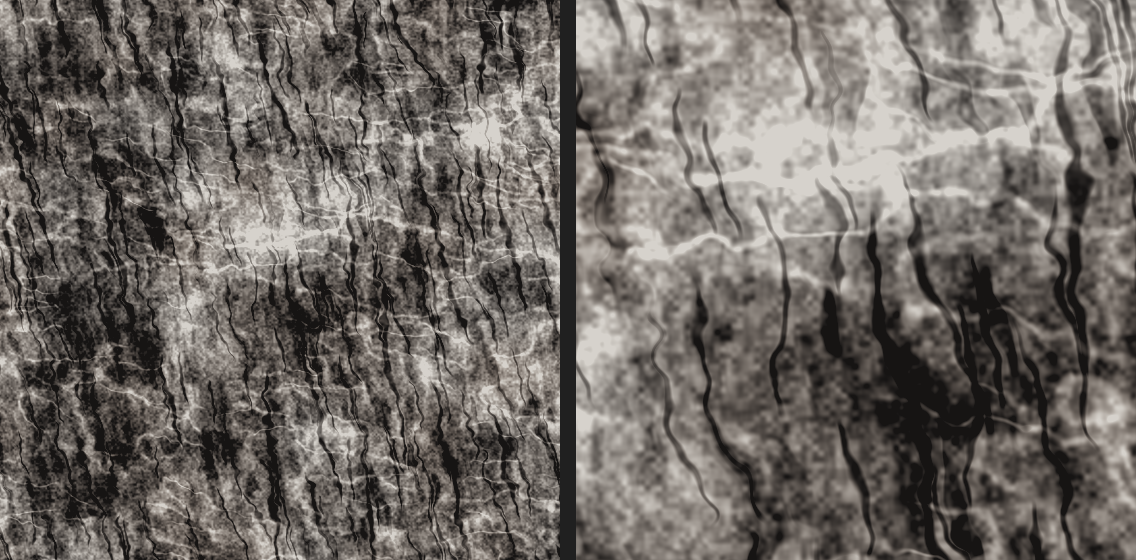
Left, the full canvas; right, a detail of the centre.
Write a three.js fragment shader that draws this texture.

```glsl
// Weathered grey rock face: blotchy, chiselled stone with dark angular facets,
// steep leaning cracks, pale crossing veins and a fine mineral grain.
// Each part adds to or takes from one tone, which is then mapped to colour.

varying vec2 vUv;

const vec3 DARK = vec3(0.085, 0.078, 0.076);
const vec3 LIGHT = vec3(0.84, 0.825, 0.80);
const vec3 WARMTH = vec3(0.016, 0.0, -0.010);
const float BASE_TONE = 0.475;
const float LEAN = 0.22;            // sideways drift of cracks per unit of height
const float EDGE = 0.0016;          // softness of crack edges
const float BLOTCH_AMOUNT = 1.0;
const float MOTTLE_AMOUNT = 0.6;
const float STREAK_AMOUNT = 0.32;
const float RELIEF_AMOUNT = 1.2;
const float GRAIN_AMOUNT = 0.5;
const float FACET_AMOUNT = 0.24;
const float VEIN_AMOUNT = 0.32;
const float CRACK_AMOUNT = 0.5;
const vec2 LIGHT_STEP = vec2(-0.0035, 0.003);

float hash(vec2 p) {
  return fract(sin(dot(p, vec2(127.1, 311.7))) * 43758.55);
}

float noise(vec2 p) {
  vec2 i = floor(p), f = fract(p);
  f = f * f * (3.0 - 2.0 * f);
  return mix(mix(hash(i), hash(i + vec2(1.0, 0.0)), f.x),
             mix(hash(i + vec2(0.0, 1.0)), hash(i + 1.0), f.x), f.y);
}

mat2 rotation(float a) {
  return mat2(cos(a), -sin(a), sin(a), cos(a));
}

float fbm(vec2 p) {
  float sum = 0.0, amp = 0.53;
  for (int i = 0; i < 4; i++) {
    sum += amp * noise(p);
    p = rotation(0.5) * p * 2.03 + 17.3;
    amp *= 0.5;
  }
  return sum;
}

// Tapered, wobbling dark strokes, one per cell of a leaning grid
float cracks(vec2 p, vec2 cells, float width) {
  vec2 grid = p * cells;
  float ragged = 0.35 + 1.1 * noise(p * vec2(90.0, 60.0));
  float dark = 0.0;
  for (int y = -1; y <= 1; y++) {
    for (int x = -1; x <= 1; x++) {
      vec2 cell = floor(grid) + vec2(float(x), float(y));
      vec2 centre = cell + vec2(hash(cell), hash(cell + 7.3));
      vec2 d = (grid - centre) / cells;
      d.x += (hash(cell + 5.7) - 0.5) * 0.3 * d.y;
      float halfLength = mix(0.3, 0.95, hash(cell + 3.1)) / cells.y;
      float taper = max(1.0 - abs(d.y) / halfLength, 0.0);
      float w = width * ragged * sqrt(taper);
      float stroke = 1.0 - smoothstep(w * 0.4, w + EDGE, abs(d.x));
      float present = step(0.35, hash(cell + 11.9));
      dark = max(dark, stroke * present * smoothstep(0.0, 0.2, taper));
    }
  }
  return dark;
}

// Thin pale level lines of stretched noise, in several directions and sizes
float veins(vec2 p) {
  float pale = 0.0;
  for (int i = 0; i < 5; i++) {
    float k = float(i);
    vec2 q = rotation(0.3 * sin(k * 2.4) - 0.2) * p;
    q = q * vec2(5.0, 13.0) * (1.0 + 0.45 * k) + k * 23.7;
    float line = 1.0 - smoothstep(0.0, 0.05 + 0.012 * k, abs(noise(q) - 0.5));
    pale += line * smoothstep(0.42, 0.75, noise(p * 11.0 + k * 9.1));
  }
  return min(pale, 1.3);
}

// Some cells of a Voronoi pattern become dark, with faded rims
float facets(vec2 p) {
  float nearest = 9.0, second = 9.0, shade = 0.0;
  for (int y = -1; y <= 1; y++) {
    for (int x = -1; x <= 1; x++) {
      vec2 cell = floor(p) + vec2(float(x), float(y));
      float d = distance(p, cell + vec2(hash(cell + 2.3), hash(cell + 8.9)));
      if (d < nearest) {
        second = nearest;
        nearest = d;
        shade = smoothstep(0.6, 0.9, hash(cell + 4.7));
      } else {
        second = min(second, d);
      }
    }
  }
  return shade * smoothstep(0.0, 0.16, second - nearest);
}

void main() {
  vec2 p = vUv;
  vec2 bend = vec2(fbm(p * 14.0), fbm(p * 14.0 + 31.0)) - 0.5;
  vec2 fray = vec2(noise(p * 75.0), noise(p * 75.0 + 53.0)) - 0.5;
  vec2 rough = p + 0.035 * bend + 0.008 * fray;
  vec2 leaning = vec2(rough.x + LEAN * rough.y, rough.y);

  // Stone body: broad blotches, mottling, steep streaks and lit relief
  float tone = BASE_TONE;
  tone += BLOTCH_AMOUNT * (fbm(rough * vec2(6.0, 5.0) + 3.0) - 0.5);
  tone += MOTTLE_AMOUNT * (fbm(rough * 24.0 + 40.0) - 0.5);
  tone += STREAK_AMOUNT * (noise(leaning * vec2(85.0, 17.0)) - 0.5);
  vec2 reliefScale = vec2(34.0, 17.0);
  tone += RELIEF_AMOUNT * (fbm(leaning * reliefScale)
                         - fbm((leaning + LIGHT_STEP) * reliefScale));
  tone -= FACET_AMOUNT * facets(rough * vec2(10.0, 12.0));

  // Veins lie on the stone, cracks and slivers cut through both
  tone += VEIN_AMOUNT * veins(rough);
  float sliver = smoothstep(0.70, 0.86, noise(leaning * vec2(62.0, 15.0) + 70.0));
  float crack = max(cracks(leaning, vec2(9.0, 5.0), 0.0058),
                    0.8 * cracks(leaning + 5.0, vec2(24.0, 11.0), 0.0026));
  tone -= CRACK_AMOUNT * max(crack, 0.55 * sliver);

  // Mineral grain, weaker inside the cracks
  float grain = 0.6 * noise(p * 290.0) + 0.6 * noise(p * 170.0 + 19.0) - 0.6;
  tone += GRAIN_AMOUNT * grain * (1.0 - 0.6 * crack);

  tone = clamp(tone, 0.0, 1.0);
  float midtone = 4.0 * tone * (1.0 - tone);
  float warm = 0.4 + 1.2 * noise(rough * 9.0 + 61.0);
  gl_FragColor = vec4(mix(DARK, LIGHT, tone) + WARMTH * midtone * warm, 1.0);
}
```
